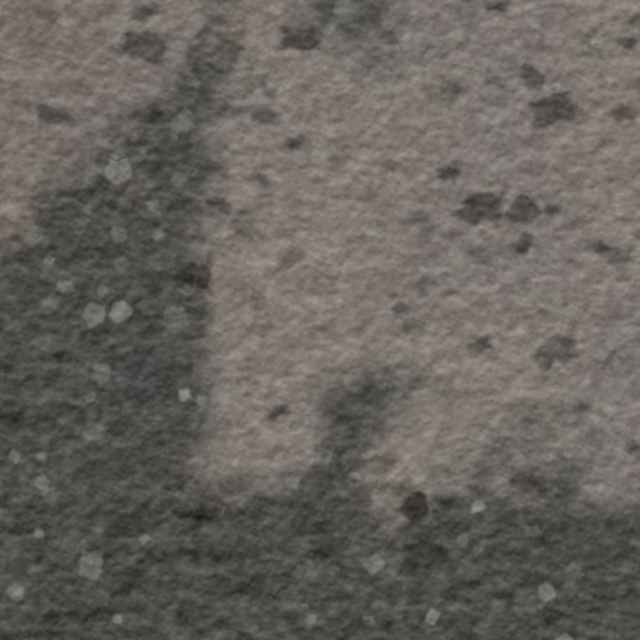
A WebGL 2 fragment shader for this texture:

```glsl
#version 300 es
precision highp float;

uniform vec2 u_resolution;
out vec4 fragColor;

const vec3 DRY_DUST = vec3(0.492, 0.462, 0.440);
const vec3 DAMP_SOIL = vec3(0.302, 0.300, 0.283);
const vec3 PALE_STONE = vec3(0.580, 0.568, 0.540);
const vec3 PIT_SHADE = vec3(0.185, 0.175, 0.165);

vec2 hash2(vec2 cell) {
    vec3 q = fract(cell.xyx * vec3(0.1031, 0.1030, 0.0973));
    q += dot(q, q.yzx + 33.33);
    return fract((q.xx + q.yz) * q.zy);
}

float valueNoise(vec2 p) {
    vec2 cell = floor(p);
    vec2 f = fract(p);
    f = f * f * (3.0 - 2.0 * f);
    float low = mix(hash2(cell).x, hash2(cell + vec2(1, 0)).x, f.x);
    float high = mix(hash2(cell + vec2(0, 1)).x, hash2(cell + vec2(1, 1)).x, f.x);
    return mix(low, high, f.y);
}

float fbm(vec2 p, int octaves) {
    float sum = 0.0, total = 0.0, weight = 1.0;
    for (int i = 0; i < octaves; i++) {
        sum += weight * valueNoise(p);
        total += weight;
        weight *= 0.55;
        p = mat2(1.6, 1.2, -1.2, 1.6) * p + 17.3;
    }
    return sum / total;
}

float segmentDistance(vec2 p, vec2 a, vec2 b) {
    vec2 ab = b - a;
    return length(p - a - ab * clamp(dot(p - a, ab) / dot(ab, ab), 0.0, 1.0));
}

// Angular scattered pieces: x is coverage, y is a random tone.
vec2 scatter(vec2 p, float scale, float density, float turn, float stretch, float blur, float seed) {
    vec2 q = p * scale;
    vec2 cell = floor(q);
    vec2 result = vec2(0.0, 0.5);
    for (int j = -1; j <= 1; j++) {
        for (int i = -1; i <= 1; i++) {
            vec2 id = cell + vec2(i, j);
            vec2 place = hash2(id + seed);
            vec2 form = hash2(id + seed + 71.0);
            vec2 kind = hash2(id + seed + 143.0);
            vec2 d = q - id - 0.15 - 0.7 * place;
            float angle = (form.x - 0.5) * turn;
            float c = cos(angle), s = sin(angle);
            d = mat2(c, -s, s, c) * d * vec2(1.0 / stretch, 1.0);
            float sector = 6.2832 / floor(4.0 + 3.0 * kind.y);
            float a = atan(d.y, d.x + 1e-5);
            float facet = cos(a - sector * floor(a / sector + 0.5));
            float radius = mix(0.16, 0.42, form.y * form.y);
            float edge = length(d) * mix(1.0, facet, 0.8) - radius;
            float cover = smoothstep(blur, -blur, edge * 1.0 / scale) * step(kind.x, density);
            if (cover > result.x) result = vec2(cover, place.y);
        }
    }
    return result;
}

// Positive where the ground is damp, negative where it is dusty.
float dampField(vec2 p) {
    float bottom = 0.25 - p.y - 0.04 * (p.x - 0.5);
    float left = min(0.34 - p.x, 0.67 - p.y + 0.25 * p.x);
    float streak = 0.045 - segmentDistance(p, vec2(0.35, 1.03), vec2(0.25, 0.67));
    float notch = 0.035 - segmentDistance(p, vec2(0.57, 0.40), vec2(0.53, 0.25));
    float topPatch = 0.045 - length((p - vec2(0.57, 0.98)) * vec2(0.7, 1.0));
    float sidePatch = 0.06 - length((p - vec2(0.86, 0.24)) * vec2(0.7, 1.0));
    return max(max(max(bottom, left), max(streak, notch)), max(topPatch, sidePatch));
}

float relief(vec2 p) {
    return fbm(p * vec2(38.0, 48.0), 3);
}

void main() {
    vec2 p = gl_FragCoord.xy / u_resolution;
    vec2 warp = vec2(fbm(p * 45.0, 2), fbm(p * 45.0 + 90.0, 2)) - 0.5;
    vec2 bent = p + 0.013 * warp;

    // Damp and dusty ground
    float border = dampField(p) + 0.21 * (fbm(p * 8.0 + 4.0, 5) - 0.5);
    float damp = smoothstep(-0.055, 0.05, border);
    vec3 color = mix(DRY_DUST, DAMP_SOIL, damp);
    float stain = fbm(p * 5.0 + 31.0, 3) - 0.5;
    color += stain * vec3(0.06, 0.045, 0.02);
    color -= 0.03 * smoothstep(0.4, 0.1, p.x) * (1.0 - damp);

    // Pebbles and pale chips
    vec2 pebble = scatter(bent, 34.0, 0.65, 6.28, 1.25, 0.0045, 11.0);
    color += pebble.x * (pebble.y - 0.4) * mix(0.06, 0.12, damp);
    vec2 chip = scatter(p + 0.006 * warp, 23.0, 0.34, 6.28, 1.15, 0.0035, 37.0);
    color = mix(color, PALE_STONE, chip.x * mix(0.22, 0.12 + 0.6 * chip.y * chip.y, damp));

    // Shaded hollows
    vec2 pit = scatter(bent + 0.006 * warp, 19.0, 0.26, 1.4, 1.6, 0.006, 59.0);
    color = mix(color, PIT_SHADE, pit.x * (0.12 + 0.5 * pit.y));
    float hole = length((bent - vec2(0.65, 0.207)) * vec2(1.0, 0.85));
    color = mix(color, PIT_SHADE, 0.85 * smoothstep(0.026, 0.015, hole));

    // Lit relief and fine grain
    float slope = relief(p) - relief(p + vec2(-0.002, 0.006));
    color += 0.27 * slope;
    color += 0.13 * (fbm(p * vec2(85.0, 105.0) + 8.0, 3) - 0.5);

    fragColor = vec4(clamp(color, 0.0, 1.0), 1.0);
}
```
